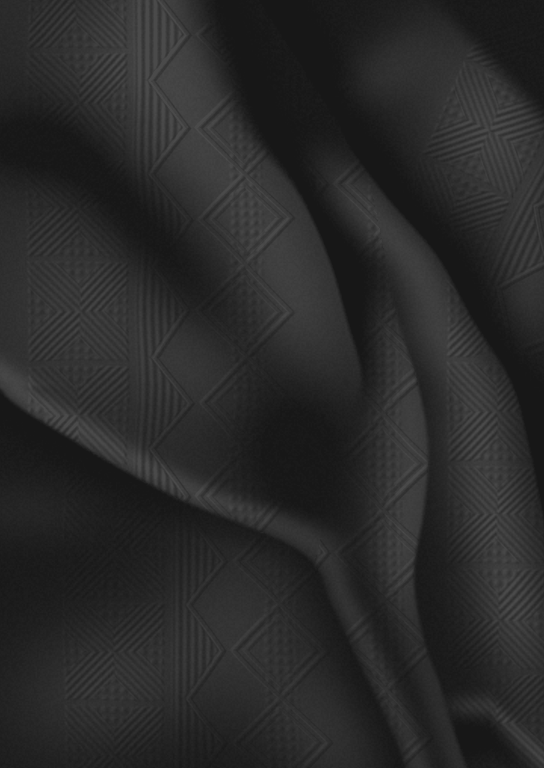
Write a Shadertoy shader that draws this texture.

```glsl
// Dark draped cloth with an embossed geometric weave.
// Sheets are cut by smooth fold curves, lit by soft lobes, and embossed
// by differencing a height field of stars, cords and diamonds.
const float BASE = .105;      // unlit cloth
const float RIDGE = .115;     // light on fold crests
const float CONTRAST = 1.25;
const float RELIEF = .32;     // emboss strength
const float GRAIN = .022;     // thread noise
const float EDGE = .006;      // softness of outlines
const float STAR = .096;      // half width of a star
const float ZIGZAG = .17;     // height of one zigzag
const vec2 RAKE = vec2(.0024, .0011); // emboss direction

// Fold x at evenly spaced heights, in canvas widths
const float LEFT[8] = float[](.377,.414,.463,.548,.603,.638,.665,.634);
const float RIGHT[8] = float[](.629,.704,.803,.869,.941,.974,.998,1.022);
const float INNER[8] = float[](.708,.732,.768,.787,.779,.761,.779,.818);
const float HEM[8] = float[](0.,.143,.322,.551,.609,.656,.703,.742);

float hash(vec2 p) {
  vec3 h = fract(p.xyx * .1031);
  h += dot(h, h.yzx + 33.33);
  return fract((h.x + h.y) * h.z);
}

float noise(vec2 p) {
  vec2 i = floor(p), f = fract(p);
  f *= f * (3. - 2. * f);
  return mix(mix(hash(i), hash(i + vec2(1, 0)), f.x),
    mix(hash(i + vec2(0, 1)), hash(i + 1.), f.x), f.y);
}

float bell(float x) { return exp(-x * x); }
float cover(float d) { return smoothstep(-EDGE, EDGE, d); }
float cord(float x) { return .5 + .5 * cos(6.2832 * x); }
float line(float d, float w) { return 1. - smoothstep(.4 * w, w, abs(d)); }

// Soft ellipse: center, radii, angle of the first radius
float glow(vec2 q, float x, float y, float rx, float ry, float angle) {
  vec2 d = q - vec2(x, y), a = vec2(cos(angle), sin(angle));
  d = vec2(dot(a, d), a.x * d.y - a.y * d.x) / vec2(rx, ry);
  return exp(-dot(d, d));
}

// Catmull-Rom curve, straight past its ends
float foldX(float y, float top, float pitch, float k[8]) {
  float t = (y - top) / pitch;
  int i = int(clamp(floor(t), 0., 6.));
  float f = t - float(i), c = clamp(f, 0., 1.);
  float a = k[max(i - 1, 0)], b = k[i], d = k[i + 1], e = k[min(i + 2, 7)];
  return b + .5 * c * (d - a + c * (2. * a - 5. * b + 4. * d - e
    + c * (3. * (b - d) + e - a))) + (f - c) * (d - b);
}

// Approximate distance to a fold, positive on its left
float leftOf(vec2 q, float top, float pitch, float k[8]) {
  float x = foldX(q.y, top, pitch, k);
  return (x - q.x) / length(vec2(1, (foldX(q.y + .01, top, pitch, k) - x) / .01));
}

// Height of the motifs; x = 0 is the axis of the star column
float motif(vec2 u) {
  float beads = cord(u.x / .018) * cord(u.y / .018);
  // Stars: diagonal cords around beaded triangles
  vec2 a = abs(vec2(u.x, mod(u.y + STAR, 2. * STAR) - STAR)) / STAR;
  float d = abs(a.x - a.y);
  float star = mix(cord(d * 6.), beads, smoothstep(.46, .52, d));
  star *= 1. - smoothstep(.91, .97, max(a.x, a.y));
  // Upright cords cut by a zigzag
  float zig = abs(fract(u.y / ZIGZAG) - .5) * 2.;
  float s = u.x - .105, rim = s - .035 - .065 * zig;
  float cords = cord(s / .015) * smoothstep(0., .006, s) * smoothstep(.006, .012, -rim);
  cords = max(cords, line(rim, .007));
  // Diamonds with a beaded core
  float x = abs(u.x - .31);
  rim = x - .085 * zig;
  float diamond = max(line(rim, .008), .7 * line(rim + .022, .007));
  diamond = max(diamond, beads * smoothstep(-.035, -.025, -x));
  return star + cords + diamond * smoothstep(-.095, -.085, -x);
}

void mainImage(out vec4 fragColor, in vec2 fragCoord) {
  // Canvas widths, y running down from the top
  vec2 q = vec2(0, 1.4144) + vec2(1, -1.4144) * fragCoord / iResolution.xy;
  float dLeft = leftOf(q, 0., .1176, LEFT), dRight = leftOf(q, .235, .1176, RIGHT);
  float dInner = leftOf(q, .471, .1176, INNER), dHem = leftOf(q, .717, .0993, HEM);

  // Rear sheet
  float rear = BASE + .12 * glow(q, .9,.24,.2,.13, 1.2)
    + .05 * glow(q, .71,.13,.1,.06, -.7) + .07 * glow(q, .98,.52,.07,.14, 0.);
  float crest = dot(q - vec2(.85, .075), vec2(.73, -.68));
  rear = mix(rear, BASE, smoothstep(-.01, .035, crest));
  rear *= mix(.72, 1., smoothstep(0., .11, -dRight));

  // Right fold, its small lower crease, and the inner roll
  float widen = smoothstep(.45, .9, q.y);
  float right = BASE + RIDGE * bell((dRight - mix(.045, .09, widen)) / mix(.05, .08, widen))
    * smoothstep(.23, .38, q.y) * (1. - .5 * smoothstep(1.1, 1.3, q.y));
  float crease = q.y - 1.3 - max(q.x - .9, 0.);
  right += (.06 * bell(crease / .02) - .03 * bell(crease / .03 - 2.)) * smoothstep(.79, .87, q.x);
  float roll = mix(.028, .08, bell((q.y - .85) / .25));
  float inner = BASE + RIDGE * bell(dInner / roll - .4) * (1. - .5 * smoothstep(1., 1.2, q.y));
  float light = mix(rear, right, cover(dRight));
  light = mix(light, inner, cover(dInner) * smoothstep(.48, .68, q.y));
  light *= 1. - .3 * bell(dLeft / .06) * smoothstep(.8, .65, q.y);

  // Broad left sheet
  float left = .155 + .07 * bell(dLeft / .09 - 1.) * smoothstep(-.8, -.55, -q.y)
    + .045 * glow(q, .15,.57,.15,.17, 0.) + .045 * glow(q, .37,.68,.13,.09, .4)
    + .04 * glow(q, .2,.12,.14,.09, .7) - .07 * glow(q, .26,.42,.26,.065, .85)
    - .06 * glow(q, .03,.27,.13,.07, .2) - .075 * glow(q, .55,.84,.2,.12, 1.2);
  float soft = mix(.06, EDGE, smoothstep(.05, .4, q.y)) + .04 * smoothstep(.68, .85, q.y);
  light = mix(light, max(left, .1), smoothstep(-soft, soft, dLeft));
  light += .075 * bell(dHem / .025 + 1.);

  // Lower sheet, shaded below the rolled hem
  float lower = BASE + .08 * glow(q, .2,1.26,.19,.13, -.3) + .07 * glow(q, .45,1.15,.19,.14, 1.1)
    + .06 * glow(q, .6,1.36,.13,.09, .9) + .035 * glow(q, .05,.94,.13,.06, .1);
  light = mix(light, lower * mix(.85, 1., smoothstep(0., .08, dHem)), cover(dHem));

  // Emboss in the coordinates of the visible sheet
  vec2 u = mat2(.9, -.43, .43, .9) * (q - vec2(.9, .24));
  if (dRight > 0.) u = q - vec2(.913, .947);
  if (dInner > 0.) u = q - vec2(.398, .51);
  if (dLeft > 0.) u = q - vec2(.143, .575);
  if (dHem > 0.) u = q - vec2(.21, 1.2);
  u += .012 * (vec2(noise(q * 7.), noise(q * 7. + 19.)) - .5);
  light += RELIEF * max(light - .095, 0.) * (motif(u + RAKE) - motif(u - RAKE));

  // Tone and thread grain
  light = .15 + CONTRAST * (light - .145) + GRAIN * (noise(q * 360.) - .5);
  fragColor = vec4(vec3(clamp(light, .09, .29)), 1);
}
```
